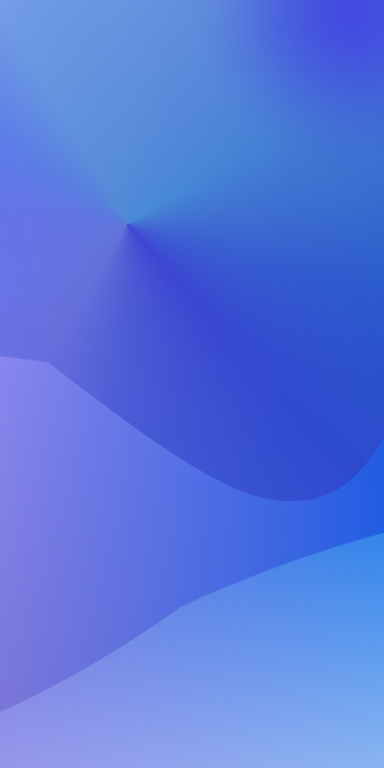
This background is drawn by a Shadertoy shader. Its source:

```glsl
// Soft blue wallpaper: a conic gradient above two overlapping curved sheets.
// The cone blends an inner and an outer colour ring by distance; the sheets are
// bilinear gradients bounded by simple height curves. Canvas units: 1 wide, 2 high.

const vec2 CANVAS = vec2(1.0, 2.0);

// Cone: angles are degrees counter-clockwise from the dark crease.
const vec2 CONE_CENTRE = vec2(0.331, 1.417);
const float CREASE_ANGLE = -48.0;
const float CONE_RADIUS = 0.75;
const int STOPS = 13;
const float STOP_ANGLE[STOPS] = float[STOPS](
    0.0, 33.0, 53.0, 80.0, 108.0, 138.0, 168.0, 193.0, 223.0, 258.0, 286.0, 318.0, 360.0);
const vec3 INNER_RING[STOPS] = vec3[STOPS](
    vec3(0.25, 0.27, 0.83), vec3(0.26, 0.38, 0.83), vec3(0.27, 0.45, 0.83),
    vec3(0.28, 0.55, 0.84), vec3(0.30, 0.53, 0.85), vec3(0.31, 0.54, 0.84),
    vec3(0.32, 0.53, 0.84), vec3(0.34, 0.49, 0.86), vec3(0.38, 0.46, 0.87),
    vec3(0.38, 0.46, 0.86), vec3(0.38, 0.45, 0.85), vec3(0.31, 0.36, 0.83),
    vec3(0.25, 0.27, 0.83));
const vec3 OUTER_RING[STOPS] = vec3[STOPS](
    vec3(0.18, 0.29, 0.81), vec3(0.16, 0.35, 0.80), vec3(0.21, 0.42, 0.81),
    vec3(0.27, 0.47, 0.83), vec3(0.37, 0.53, 0.86), vec3(0.44, 0.59, 0.89),
    vec3(0.47, 0.63, 0.91), vec3(0.39, 0.49, 0.96), vec3(0.42, 0.44, 0.98),
    vec3(0.44, 0.44, 0.95), vec3(0.43, 0.42, 0.88), vec3(0.28, 0.36, 0.84),
    vec3(0.18, 0.29, 0.81));

// Violet glow in the upper right corner.
const vec2 GLOW_CENTRE = vec2(0.92, 1.97);
const float GLOW_RADIUS = 0.43;
const vec3 GLOW_COLOUR = vec3(0.26, 0.30, 0.88);

// Sheet corner colours and the heights between which they blend.
const vec2 MIDDLE_SPAN = vec2(0.15, 1.07);
const vec3 MIDDLE_TOP_LEFT = vec3(0.53, 0.53, 0.93);
const vec3 MIDDLE_TOP_RIGHT = vec3(0.13, 0.35, 0.89);
const vec3 MIDDLE_LOW_LEFT = vec3(0.48, 0.46, 0.85);
const vec3 MIDDLE_LOW_RIGHT = vec3(0.14, 0.38, 0.88);

const vec2 FRONT_SPAN = vec2(0.0, 0.612);
const vec3 FRONT_TOP_LEFT = vec3(0.42, 0.45, 0.88);
const vec3 FRONT_TOP_RIGHT = vec3(0.20, 0.52, 0.92);
const vec3 FRONT_LOW_LEFT = vec3(0.59, 0.59, 0.92);
const vec3 FRONT_LOW_RIGHT = vec3(0.54, 0.71, 0.95);

// Joins and lowest point of the two edge curves.
const float MIDDLE_CORNER_X = 0.125;
const vec2 MIDDLE_VALLEY = vec2(0.755, 0.695);
const float FRONT_JOIN_X = 0.469;

vec3 coneColour(vec2 p) {
    vec2 d = p - CONE_CENTRE;
    float angle = mod(degrees(atan(d.y, d.x + 1e-6)) - CREASE_ANGLE, 360.0);
    vec3 inner = INNER_RING[0];
    vec3 outer = OUTER_RING[0];
    for (int i = 1; i < STOPS; i++) {
        float t = (angle - STOP_ANGLE[i - 1]) / (STOP_ANGLE[i] - STOP_ANGLE[i - 1]);
        t = clamp(t, 0.0, 1.0);
        inner = mix(inner, INNER_RING[i], t);
        outer = mix(outer, OUTER_RING[i], t);
    }
    return mix(inner, outer, min(length(d) / CONE_RADIUS, 1.0));
}

vec3 sheetColour(vec2 p, vec2 span, vec3 lowL, vec3 lowR, vec3 topL, vec3 topR) {
    float h = clamp((p.y - span.x) / (span.y - span.x), 0.0, 1.0);
    return mix(mix(lowL, lowR, p.x), mix(topL, topR, p.x), h);
}

// Shallow shoulder, hyperbolic descent, then a steeper cubic rise.
float middleEdge(float x) {
    float d = max(x, MIDDLE_CORNER_X) - MIDDLE_VALLEY.x;
    float descent = sqrt(0.0388 + 0.689 * d * d) - 0.197;
    float rise = d * d * (1.2 + 6.4 * d);
    float shoulder = 0.128 * max(MIDDLE_CORNER_X - x, 0.0);
    return MIDDLE_VALLEY.y + (d < 0.0 ? descent : rise) + shoulder;
}

// Upward bend on the left, flattening arc on the right.
float frontEdge(float x) {
    float e = x - FRONT_JOIN_X;
    return e < 0.0 ? 0.146 + x * (0.45 + 0.28 * x) : 0.419 + e * (0.46 - 0.18 * e);
}

float below(float y, float edge, float pixel) {
    return 1.0 - smoothstep(-pixel, pixel, y - edge);
}

void mainImage(out vec4 fragColor, in vec2 fragCoord) {
    vec2 p = fragCoord / iResolution.xy * CANVAS;
    float pixel = CANVAS.y / iResolution.y;

    // Cone and corner glow
    vec3 colour = coneColour(p);
    float glow = 1.0 - smoothstep(0.0, GLOW_RADIUS, length(p - GLOW_CENTRE));
    colour = mix(colour, GLOW_COLOUR, glow);

    // Curved sheets, back to front
    vec3 middle = sheetColour(p, MIDDLE_SPAN, MIDDLE_LOW_LEFT, MIDDLE_LOW_RIGHT,
                              MIDDLE_TOP_LEFT, MIDDLE_TOP_RIGHT);
    colour = mix(colour, middle, below(p.y, middleEdge(p.x), pixel));
    vec3 front = sheetColour(p, FRONT_SPAN, FRONT_LOW_LEFT, FRONT_LOW_RIGHT,
                             FRONT_TOP_LEFT, FRONT_TOP_RIGHT);
    colour = mix(colour, front, below(p.y, frontEdge(p.x), pixel));

    fragColor = vec4(colour, 1.0);
}
```
